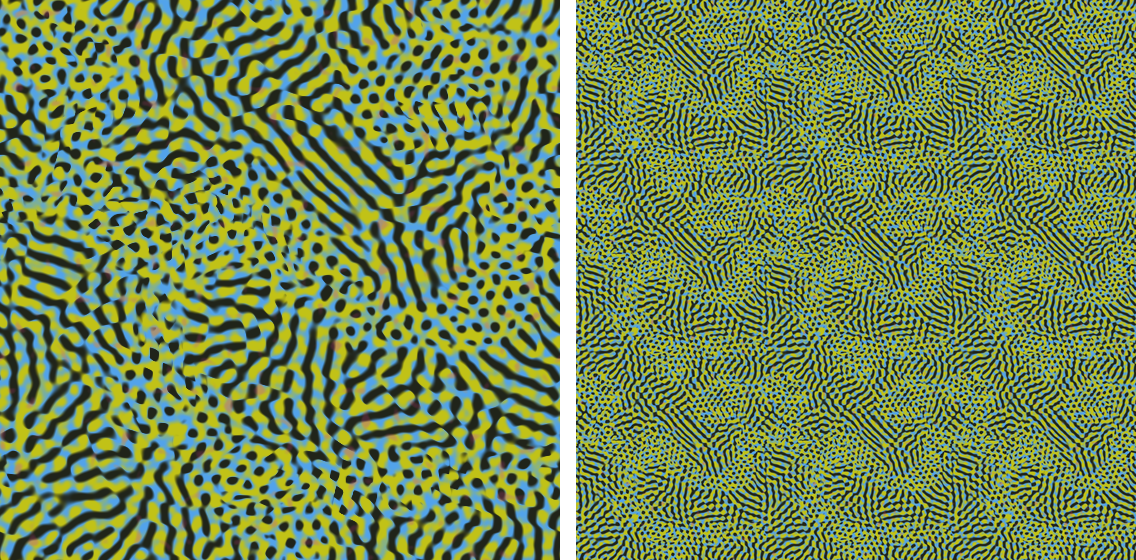
Left, the tile; right, the same tile 3 across and 3 down.
Reproduce this pattern procedurally as a Shadertoy shader.

```glsl
// Tiling labyrinth of dark stripes and dots on yellow ground with blue, soft-edged patches.

const float TAU = 6.28318;
const float CELLS = 10.0;          // wave packets per canvas side
const float STRIPE_FREQ = 28.0;    // stripes per canvas side
const float DOT_FREQ = 37.0;       // dot rows per canvas side

const vec3 YELLOW = vec3(0.755, 0.76, 0.09);
const vec3 BLUE   = vec3(0.32, 0.64, 0.92);
const vec3 SALMON = vec3(0.74, 0.56, 0.36);
const vec3 INK    = vec3(0.125, 0.14, 0.10);
const vec3 PLUM   = vec3(0.29, 0.16, 0.20);

vec2 hash2(vec2 cell, float seed) {
    vec3 q = fract(cell.xyx * vec3(0.1031, 0.1030, 0.0973) + seed * 0.137);
    q += dot(q, q.yzx + 33.33);
    return fract((q.xx + q.yz) * q.zy);
}

// Slope contribution of one lattice corner, wrapped to the period
float corner(vec2 cell, vec2 offset, float period, float seed) {
    float angle = TAU * hash2(mod(cell, period), seed).x;
    return dot(vec2(cos(angle), sin(angle)), offset);
}

// Gradient noise that repeats over the unit square
float gradientNoise(vec2 uv, float period, float seed) {
    vec2 p = uv * period + 0.37 * seed;
    vec2 i = floor(p), f = p - i;
    vec2 u = f * f * f * (f * (f * 6.0 - 15.0) + 10.0);
    vec2 e = vec2(0.0, 1.0);
    float low  = mix(corner(i, f, period, seed),
                     corner(i + e.yx, f - e.yx, period, seed), u.x);
    float high = mix(corner(i + e.xy, f - e.xy, period, seed),
                     corner(i + e.yy, f - e.yy, period, seed), u.x);
    return mix(low, high, u.y);
}

// Local stripe direction
float directionAngle(vec2 uv) {
    return 3.6 * gradientNoise(uv, 3.0, 1.0) + 2.2 * gradientNoise(uv, 5.0, 2.0);
}

// 0 where stripes rule, 1 where dots rule
float dotShare(vec2 uv) {
    return smoothstep(-0.03, 0.17, gradientNoise(uv, 4.0, 3.0));
}

vec2 wave(vec2 offset, float angle, float freq, float phase) {
    float t = TAU * (freq * dot(offset, vec2(cos(angle), sin(angle))) + phase);
    return vec2(cos(t), sin(t));
}

// Evens out the strength of a wave but lets it fade where packets cancel
vec2 softNormalize(vec2 z) {
    return z / sqrt(dot(z, z) + 0.12);
}

// Height of the dark figure: overlapping wave packets that follow the direction field
float figureHeight(vec2 uv) {
    vec2 home = floor(uv * CELLS);
    vec2 first = vec2(0.0), second = vec2(0.0);
    for (int y = -2; y <= 2; y++) {
        for (int x = -2; x <= 2; x++) {
            vec2 cell = home + vec2(x, y);
            vec2 id = mod(cell, CELLS);
            vec2 center = (cell + 0.25 + 0.5 * hash2(id, 4.0)) / CELLS;
            vec2 offset = uv - center;
            float reach = dot(offset, offset) * CELLS * CELLS / 3.06;
            if (reach >= 1.0) continue;
            float weight = pow(1.0 - reach, 3.0);
            vec2 phase = hash2(id, 5.0);
            float angle = directionAngle(center);
            float freq = mix(STRIPE_FREQ, DOT_FREQ, dotShare(center));
            first  += weight * wave(offset, angle, freq, phase.x);
            second += weight * wave(offset, angle + TAU / 3.0, freq, phase.y);
        }
    }
    first = softNormalize(first);
    second = softNormalize(second);
    // The third wave closes the triangle, so the crests meet in dots
    float third = first.x * second.x - first.y * second.y;
    float stripes = first.x - 0.42;
    float dots = 0.6 * (first.x + second.x + third - 0.9);
    return mix(stripes, dots, dotShare(uv));
}

vec3 patternColor(vec2 uv) {
    float height = figureHeight(uv) + 0.4 * gradientNoise(uv, 43.0, 6.0);
    float dark = smoothstep(-0.65, 0.4, height);

    // Blue patches, somewhat denser beside the dark figure
    float nearness = smoothstep(-1.4, -0.1, height);
    float patches = 1.35 * gradientNoise(uv, 47.0, 7.0);
    float blue = smoothstep(-0.3, 0.5, patches + 0.38 * (nearness - 0.4));

    // Rare warm flecks tint both ground and figure
    float fleck = smoothstep(0.3, 0.55, gradientNoise(uv, 37.0, 9.0));
    vec3 ground = mix(mix(YELLOW, BLUE, blue), SALMON, 0.8 * fleck);
    vec3 figure = mix(INK, PLUM, fleck);
    return mix(ground, figure, dark);
}

void mainImage(out vec4 fragColor, in vec2 fragCoord) {
    vec2 uv = fragCoord / iResolution.xy;
    fragColor = vec4(patternColor(uv), 1.0);
}
```
